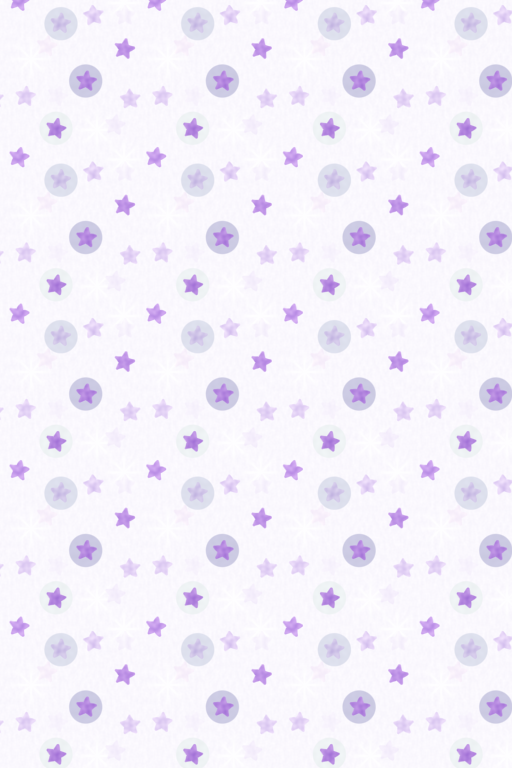
Write a WebGL 1 fragment shader that draws this pattern.

```glsl
precision highp float;
// Soft watercolour stars, pastel discs and white sparkles on a pale lavender tile.

#define UNITS 768.0                   // design units per canvas height
#define TILE vec2(136.7, 156.5)       // size of one repeat
#define STAR_R 9.3                    // tip radius before rounding
#define STAR_INNER 0.5                // notch radius over tip radius
#define STAR_ROUND 1.3
#define DISC_R 16.6
#define PAPER vec3(0.982, 0.973, 0.995)
#define VIOLET vec3(0.715, 0.540, 0.880)
#define ORCHID vec3(0.790, 0.630, 0.930)
#define LILAC vec3(0.895, 0.825, 0.965)
#define MOTTLE 0.10                   // pigment variation
#define GRAIN 0.016                   // paper variation

uniform vec2 u_resolution;

const float PI = 3.14159;

vec2 gradientAt(vec2 cell, vec2 period) {
  cell = mod(cell, period);
  float a = 2.0 * PI * fract(sin(dot(cell, vec2(127.1, 311.7))) * 4375.85);
  return vec2(cos(a), sin(a));
}

// Gradient noise that wraps after "period" cells
float noise(vec2 p, vec2 period) {
  vec2 i = floor(p), f = p - i, e = vec2(1.0, 0.0);
  vec2 w = f * f * f * (f * (f * 6.0 - 15.0) + 10.0);
  float a = dot(gradientAt(i, period), f);
  float b = dot(gradientAt(i + e.xy, period), f - e.xy);
  float c = dot(gradientAt(i + e.yx, period), f - e.yx);
  float d = dot(gradientAt(i + e.xx, period), f - e.xx);
  return mix(mix(a, b, w.x), mix(c, d, w.x), w.y);
}

float tiledNoise(vec2 p, vec2 cells) {
  return noise(p / TILE * cells, cells);
}

// Offset to the nearest repeat of a centre, with y turned upward
vec2 fromCentre(vec2 p, vec2 centre) {
  vec2 d = mod(p - centre + 0.5 * TILE, TILE) - 0.5 * TILE;
  return vec2(d.x, -d.y);
}

// Five-pointed star folded into one sector, with rounded tips
float starDistance(vec2 p, float tilt) {
  float sector = 0.4 * PI;
  float a = atan(p.x, p.y + 0.0001) - tilt;
  a = mod(a + 0.5 * sector, sector) - 0.5 * sector;
  vec2 q = length(p) * vec2(abs(sin(a)), cos(a)) - vec2(0.0, STAR_R);
  vec2 notch = STAR_INNER * vec2(sin(0.5 * sector), cos(0.5 * sector));
  vec2 edge = STAR_R * (notch - vec2(0.0, 1.0));
  float side = sign(q.y * edge.x - q.x * edge.y);
  q -= edge * clamp(dot(q, edge) / dot(edge, edge), 0.0, 1.0);
  return length(q) * side - STAR_ROUND;
}

float coverage(float d) {
  float soft = max(0.75 * UNITS / u_resolution.y, 0.9);
  return 1.0 - smoothstep(-soft, soft, d);
}

vec3 addDisc(vec3 base, vec2 p, vec2 centre, vec3 tint) {
  float d = length(fromCentre(p, centre)) - DISC_R;
  vec3 wash = tint * (1.0 + 0.02 * tiledNoise(p, vec2(23.0, 26.0)));
  return mix(base, wash, coverage(d));
}

// Star with mottled pigment, darker toward its lower middle
vec3 addStar(vec3 base, vec2 p, vec2 centre, float tilt, vec3 tint, float alpha) {
  vec2 q = fromCentre(p, centre);
  float wobble = 0.8 * tiledNoise(p, vec2(24.0, 27.0));
  float pool = 1.0 - smoothstep(0.0, 9.0, length(q - vec2(1.0, -1.5)));
  float pigment = MOTTLE * (tiledNoise(p + 5.0, vec2(27.0, 31.0)) - 0.5 * pool + 0.15);
  vec3 paint = tint + pigment * vec3(1.0, 1.2, 0.5);
  return mix(base, paint, alpha * coverage(starDistance(q, tilt) + wobble));
}

// White burst with eight fading rays
vec3 addSparkle(vec3 base, vec2 p, vec2 centre) {
  vec2 q = fromCentre(p, centre);
  float r = length(q);
  float ray = pow(abs(cos(4.0 * atan(q.y, q.x + 0.0001))), 6.0);
  float glow = exp(-r * r / 40.0) + ray * (1.0 - smoothstep(8.0, 25.0, r));
  return mix(base, vec3(1.0), 0.8 * min(glow, 1.0));
}

void main() {
  // Design space runs downward from the top left
  vec2 p = vec2(gl_FragCoord.x, u_resolution.y - gl_FragCoord.y) * UNITS / u_resolution.y;

  // Paper with fine vertical fibres
  float fibre = tiledNoise(p, vec2(40.0, 22.0)) + 0.6 * tiledNoise(p, vec2(64.0, 70.0));
  vec3 col = PAPER + GRAIN * fibre * vec3(1.0, 1.1, 0.5);

  col = addSparkle(col, p, vec2(31.0, 59.0));
  col = addSparkle(col, p, vec2(97.0, 130.0));
  col = addSparkle(col, p, vec2(124.0, 3.0));

  // Faint stars
  col = addStar(col, p, vec2(115.0, 125.0), 0.15, LILAC, 0.26);
  col = addStar(col, p, vec2(125.0, 15.5), 0.0, LILAC, 0.17);
  col = addStar(col, p, vec2(46.5, 46.0), 0.2, vec3(0.95, 0.87, 0.96), 0.32);
  col = addStar(col, p, vec2(57.0, 96.0), 0.3, LILAC, 0.14);

  // Pale stars
  col = addStar(col, p, vec2(93.5, 15.5), -0.1, LILAC, 0.95);
  col = addStar(col, p, vec2(25.5, 96.5), 0.1, LILAC, 0.92);
  col = addStar(col, p, vec2(130.0, 99.0), -0.05, LILAC, 0.92);

  // Discs, each with a star
  col = addDisc(col, p, vec2(61.0, 23.7), vec3(0.868, 0.878, 0.930));
  col = addStar(col, p, vec2(60.5, 23.5), 0.1, vec3(0.815, 0.765, 0.910), 0.9);
  col = addDisc(col, p, vec2(85.7, 81.0), vec3(0.800, 0.795, 0.890));
  col = addStar(col, p, vec2(86.3, 81.3), 0.12, VIOLET, 1.0);
  col = addDisc(col, p, vec2(56.0, 128.3), vec3(0.935, 0.952, 0.958));
  col = addStar(col, p, vec2(56.0, 128.8), 0.2, VIOLET, 1.0);

  // Strong stars
  col = addStar(col, p, vec2(19.0, 0.8), 0.2, ORCHID, 1.0);
  col = addStar(col, p, vec2(124.3, 49.0), 0.2, mix(ORCHID, VIOLET, 0.4), 1.0);

  gl_FragColor = vec4(clamp(col, 0.0, 1.0), 1.0);
}
```
